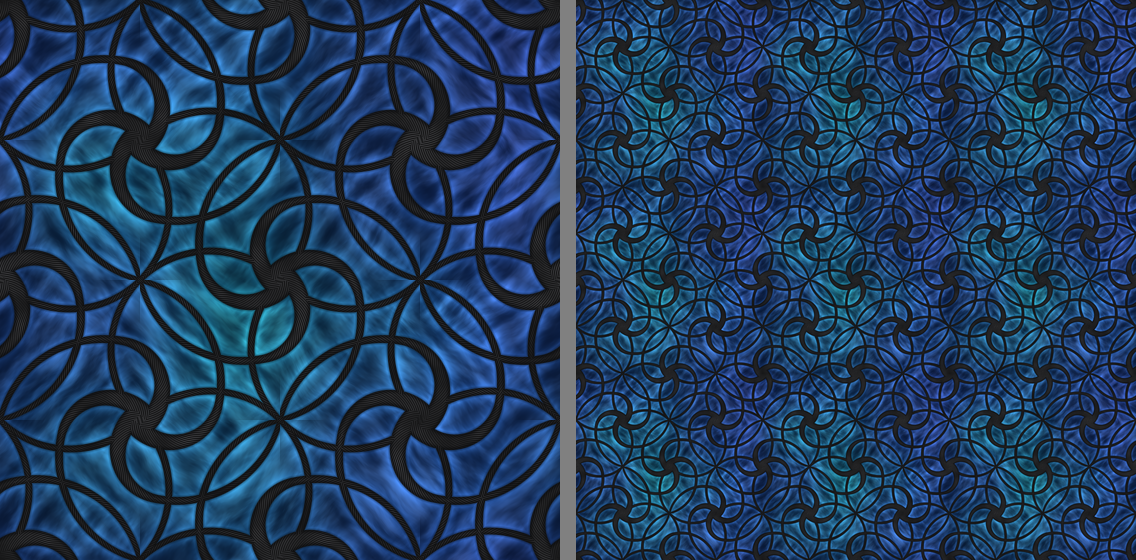
Left: one tile. Right: repeated 3 by 3.
Write a three.js fragment shader that draws this pattern.

```glsl
varying vec2 vUv;

float hash(vec2 p) {
  return fract(sin(dot(p, vec2(127.1, 311.7))) * 43758.5453);
}

// Value noise that wraps after a whole number of cells
float noise(vec2 p, vec2 period) {
  vec2 i = floor(p), f = fract(p);
  f = f * f * (3.0 - 2.0 * f);
  vec2 a = mod(i, period), b = mod(i + 1.0, period);
  return mix(mix(hash(a), hash(vec2(b.x, a.y)), f.x),
             mix(hash(vec2(a.x, b.y)), hash(b), f.x), f.y);
}

float fbm(vec2 uv, vec2 cells) {
  float sum = 0.0, gain = 0.5;
  for (int i = 0; i < 4; i++) {
    sum += gain * noise(uv * cells, cells);
    cells *= 2.0;
    gain *= 0.5;
  }
  return sum / 0.9375;
}

// Tapered arc: x is the signed distance, y the phase of its ridges
vec2 arc(vec2 p, vec2 center, float radius, float middle, float halfSpan, vec2 widths) {
  vec2 v = p - center;
  float angle = mod(atan(v.y, v.x) - middle + 3.14159, 6.28319) - 3.14159;
  float t = clamp(angle / halfSpan, -1.0, 1.0);
  float a = middle + halfSpan * t;
  float d = length(v - radius * vec2(cos(a), sin(a)));
  return vec2(d - mix(widths.x, widths.y, 0.5 + 0.5 * t),
              radius * angle + 1.6 * (length(v) - radius));
}

vec2 nearer(vec2 a, vec2 b) {
  return a.x < b.x ? a : b;
}

// Four hooked arms and four plain arcs around a hub
vec2 swirl(vec2 p) {
  vec2 band = vec2(length(p) - 0.085, p.y + 0.3 * p.x);
  for (int i = 0; i < 4; i++) {
    band = nearer(band, arc(p, vec2(-0.23, 0.18), 0.339, -1.797, 1.133, vec2(0.030, 0.074)));
    band = nearer(band, arc(p, vec2(0.177, 0.266), 0.755, 2.579, 0.772, vec2(0.019, 0.030)));
    band = nearer(band, arc(p, vec2(-0.5, 0.5), 0.707, 0.0, 0.785, vec2(0.029, 0.021)));
    p = vec2(-p.y, p.x);
  }
  return band;
}

void main() {
  // Two cells each way; neighbouring swirls mirror across the diamond edges
  vec2 p = mod(vUv * 4.0 - 1.0, 2.0) - 1.0;
  vec2 side = vec2(p.x < 0.0 ? -1.0 : 1.0, p.y < 0.0 ? -1.0 : 1.0);
  vec2 band = nearer(swirl(p), swirl(p - side * (dot(p, side) - 1.0)));
  float d = band.x;

  // Brushed glass with strokes in two directions
  vec2 warp = vec2(fbm(vUv, vec2(7.0)), fbm(vUv + 0.37, vec2(7.0))) - 0.5;
  vec2 uv = vUv + 0.05 * warp;
  vec2 diagonal = vec2(uv.x - uv.y, uv.x + uv.y);
  float strokes = mix(fbm(diagonal, vec2(34.0, 11.0)), fbm(diagonal, vec2(11.0, 34.0)),
                      smoothstep(0.4, 0.6, noise(vUv * 6.0, vec2(6.0))));
  float cloud = fbm(vUv, vec2(8.0));
  float tone = smoothstep(0.25, 0.85, 0.65 * strokes + 0.35 * cloud);
  vec3 glass = mix(vec3(0.03, 0.11, 0.21), vec3(0.17, 0.35, 0.50), tone);

  // Glow along the bands
  float rim = exp(-max(d, 0.0) / (0.025 + 0.045 * strokes));
  glass += rim * (0.45 + 0.8 * strokes) * vec3(0.12, 0.34, 0.52);

  // Slow drift between violet and teal
  float drift = noise(vUv * 4.0 + 0.3, vec2(4.0)) - 0.5;
  glass *= 1.0 + drift * vec3(-0.5, 0.35, -0.25);
  glass *= 0.8 + 0.4 * noise(vUv * 5.0, vec2(5.0));
  glass *= 0.65 + 0.35 * smoothstep(0.0, 0.02, d);

  // Ridged dark bands with worn highlights
  float ridge = 0.5 + 0.5 * sin(band.y * 230.0 + 3.0 * strokes);
  float wear = fbm(vUv, vec2(24.0));
  float bevel = smoothstep(0.0, 0.035, -d);
  vec3 metal = vec3(0.055, 0.056, 0.06)
             + vec3(0.12, 0.12, 0.125) * ridge * wear * (0.5 + 0.8 * bevel)
             + 0.035 * bevel;

  gl_FragColor = vec4(mix(metal, glass, smoothstep(-0.006, 0.006, d)), 1.0);
}
```
